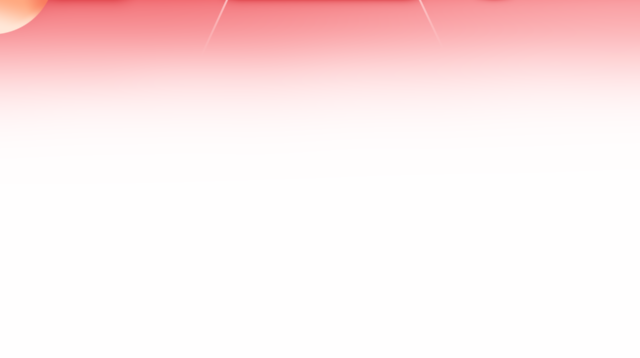
This background is drawn by a Shadertoy shader. Its source:

```glsl
// A white page under a soft coral glow, with two pale rays and a glossy orb in the top corner.

// Lengths are in canvas heights; depth is measured down from the top edge.
const vec3 PAPER = vec3(1.0, 0.995, 0.995);
const vec3 RAY_COLOR = vec3(1.0, 0.86, 0.86);
const vec3 SHADE_COLOR = vec3(0.84, 0.20, 0.23);
const vec3 ORB_DEEP = vec3(0.97, 0.45, 0.34);
const vec3 ORB_MID = vec3(1.0, 0.66, 0.50);
const vec3 ORB_LIGHT = vec3(1.0, 0.91, 0.85);
const float GLOW_LEFT = 0.48;
const float GLOW_RIGHT = 0.34;
const float GLOW_DEPTH = 0.20;
const float RIM_DEPTH = 0.022;
const float RAY_WIDTH = 0.0026;
const vec2 ORB_CENTER = vec2(-0.023, -0.081);
const float ORB_RADIUS = 0.177;

float hash(vec2 cell) {
    return fract(sin(dot(cell, vec2(127.1, 311.7))) * 43758.5);
}

float noise(vec2 p) {
    vec2 cell = floor(p);
    vec2 f = fract(p);
    f = f * f * (3.0 - 2.0 * f);
    return mix(mix(hash(cell), hash(cell + vec2(1, 0)), f.x),
               mix(hash(cell + vec2(0, 1)), hash(cell + vec2(1, 1)), f.x), f.y);
}

// Coral wash: green and blue fall with strength, red only slightly.
vec3 coralGlow(vec2 p, float across) {
    float ripple = 0.012 * (noise(p * vec2(4.0, 9.0)) - 0.5);
    float depth = max(p.y + ripple * smoothstep(0.05, 0.2, p.y), 0.0);
    float strength = mix(GLOW_LEFT, GLOW_RIGHT, smoothstep(0.2, 1.0, across));
    float reach = GLOW_DEPTH * mix(1.03, 0.97, across);
    float wash = strength * exp(-pow(depth / reach, 2.0));
    wash += 0.11 * exp(-depth / RIM_DEPTH) * mix(1.0, 0.5, across);
    return PAPER - vec3(0.17 * wash * wash, wash, 0.96 * wash);
}

// Soft shade hanging from the top edge between two x positions.
float topShade(vec2 p, float left, float right, float depth) {
    float span = smoothstep(left - 0.03, left + 0.05, p.x)
               * (1.0 - smoothstep(right - 0.05, right + 0.03, p.x));
    return span * exp(-p.y / depth);
}

// Thin line that fades towards its lower end.
float ray(vec2 p, vec2 start, vec2 end) {
    vec2 along = end - start;
    float t = clamp(dot(p - start, along) / dot(along, along), 0.0, 1.0);
    float dist = length(p - start - along * t);
    return (1.0 - smoothstep(0.0, RAY_WIDTH + 1.0 / iResolution.y, dist)) * (1.0 - t);
}

vec3 orbColor(vec2 p, float dist) {
    float lower = smoothstep(0.0, 0.095, p.y + 0.25 * (0.06 - p.x));
    vec3 color = mix(ORB_MID, ORB_LIGHT, lower);
    color = mix(color, ORB_DEEP, 0.85 * smoothstep(0.055, 0.13, p.x - 0.5 * p.y));
    float rim = smoothstep(-0.022, -0.004, dist);
    return mix(color, ORB_LIGHT, 0.45 * rim * smoothstep(0.0, 0.08, p.y));
}

void mainImage(out vec4 fragColor, in vec2 fragCoord) {
    vec2 p = vec2(fragCoord.x, iResolution.y - fragCoord.y) / iResolution.y;
    float across = fragCoord.x / iResolution.x;
    float pixel = 1.0 / iResolution.y;

    vec3 color = coralGlow(p, across);

    // Shades along the top edge
    float shade = 0.55 * topShade(p, 0.13, 0.36, 0.012)
                + 0.60 * topShade(p, 0.63, 1.17, 0.008)
                + 0.45 * topShade(p, 1.34, 1.42, 0.005);
    color = mix(color, SHADE_COLOR, min(shade, 1.0));

    // Pale rays
    float rays = ray(p, vec2(0.634, 0.0), vec2(0.562, 0.157))
               + ray(p, vec2(1.173, 0.0), vec2(1.238, 0.137));
    color = mix(color, RAY_COLOR, 0.75 * rays);

    // Orb and the shadow beside it
    float dist = length(p - ORB_CENTER) - ORB_RADIUS;
    float shadow = 0.22 * exp(-max(dist, 0.0) / 0.025) * exp(-p.y / 0.05);
    color = mix(color, SHADE_COLOR, shadow);
    float orbMask = 1.0 - smoothstep(-pixel, pixel, dist);
    color = mix(color, orbColor(p, dist), orbMask);

    fragColor = vec4(clamp(color, 0.0, 1.0), 1.0);
}
```
